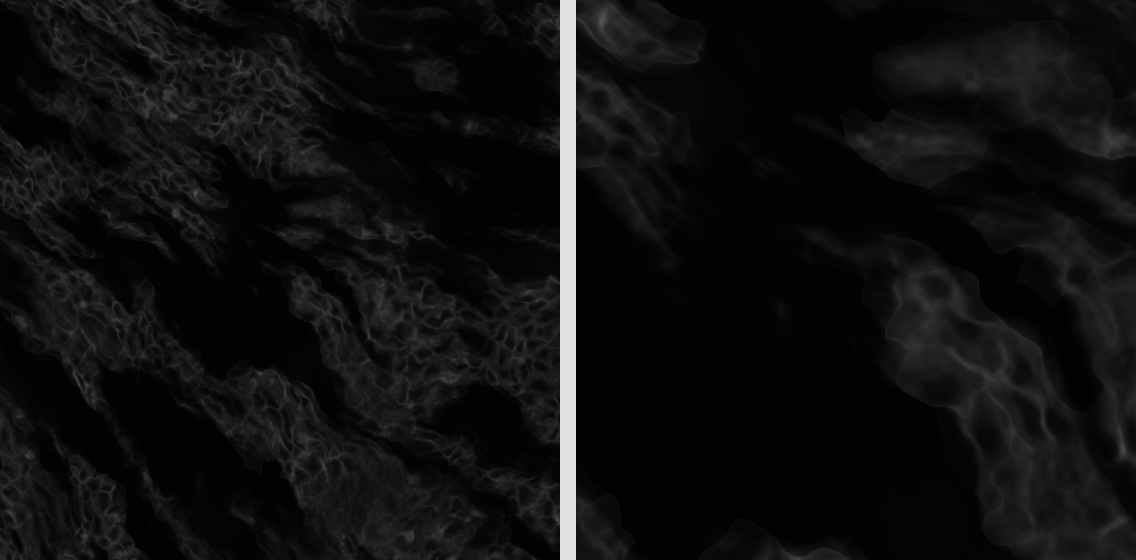
Left, the full canvas; right, a detail of the centre.
A WebGL 1 fragment shader for this texture:

```glsl
precision highp float;
// Dim fluorescent tissue: diagonal strands of soft cells with dark nuclei on black.
uniform vec2 u_resolution;

const vec3 BACKGROUND = vec3(0.008);
const vec3 TISSUE = vec3(0.155);
const vec2 STRAND_DIRECTION = vec2(0.77, -0.64);
const vec2 CELL_DENSITY = vec2(31.0, 42.0);

float hash(vec2 p) {
  vec3 q = fract(p.xyx * 0.1031);
  q += dot(q, q.yzx + 33.33);
  return fract((q.x + q.y) * q.z);
}

vec2 hash2(vec2 p) {
  return vec2(hash(p), hash(p + 71.7));
}

float noise(vec2 p) {
  vec2 cell = floor(p);
  vec2 f = fract(p);
  f = f * f * (3.0 - 2.0 * f);
  float low = mix(hash(cell), hash(cell + vec2(1.0, 0.0)), f.x);
  float high = mix(hash(cell + vec2(0.0, 1.0)), hash(cell + 1.0), f.x);
  return mix(low, high, f.y);
}

float fbm(vec2 p) {
  float sum = 0.0;
  float weight = 0.533;
  for (int i = 0; i < 4; i++) {
    sum += weight * noise(p);
    p = p * 2.03 + 17.3;
    weight *= 0.5;
  }
  return sum;
}

// Coordinates along and across the strands, fanning out to the lower left.
vec2 flowCoords(vec2 p, vec2 direction) {
  float along = dot(p, direction);
  float across = dot(p, vec2(-direction.y, direction.x));
  across -= 0.6 * along * across;
  vec2 wobble = vec2(fbm(p * 6.0 + 40.0), fbm(p * 6.0 + 90.0)) - 0.5;
  return vec2(along, across) + 0.11 * wobble;
}

// Nearest and second nearest distance, then the position of the nearest cell.
vec4 voronoi(vec2 p) {
  vec2 base = floor(p);
  vec4 found = vec4(8.0, 8.0, 0.0, 0.0);
  for (int y = -1; y <= 1; y++) {
    for (int x = -1; x <= 1; x++) {
      vec2 id = base + vec2(float(x), float(y));
      vec2 center = id + 0.1 + 0.8 * hash2(id + 200.0);
      float d = length(p - center);
      if (d < found.x) {
        found = vec4(d, found.x, center);
      } else {
        found.y = min(found.y, d);
      }
    }
  }
  return found;
}

// Tissue coverage, split by many thin gaps and one wide empty band.
float coverage(vec2 flow) {
  float body = fbm(flow * vec2(4.2, 10.0) + 31.0);
  float streaks = fbm(flow * vec2(9.0, 32.0) + 63.0) - 0.5;
  float offset = (flow.y - 0.33) / 0.12;
  float band = exp(-offset * offset) * smoothstep(-0.35, 0.05, flow.x);
  return smoothstep(0.41, 0.63, body + 0.8 * streaks - 0.2 * band);
}

// Bright patchy membrane, grey cytoplasm and dark nucleus.
float cellShade(vec4 cell, float focus, float patchiness) {
  float membrane = 1.0 - smoothstep(0.0, 0.32, cell.y - cell.x);
  float nucleus = 1.0 - smoothstep(0.14, 0.4, cell.x);
  float shade = 0.6 + 0.6 * membrane * patchiness - 0.36 * nucleus;
  return mix(0.52, shade, focus);
}

void main() {
  vec2 p = (gl_FragCoord.xy - 0.5 * u_resolution) / min(u_resolution.x, u_resolution.y);
  vec2 flow = flowCoords(p, STRAND_DIRECTION);

  vec2 ripple = vec2(noise(p * 60.0), noise(p * 60.0 + 120.0)) - 0.5;
  vec4 cell = voronoi(flow * CELL_DENSITY + 0.5 * ripple + 50.0);
  vec2 center = (cell.zw - 50.0) / CELL_DENSITY;

  // Cells pull the tissue edge towards their own outline.
  float cover = mix(coverage(flow), coverage(center), 0.3);
  float focus = 0.25 + 0.75 * smoothstep(0.3, 0.5, fbm(p * 7.0 + 150.0));
  float tone = 0.6 + 0.8 * fbm(p * 6.0 + 11.0);
  tone *= 0.88 + 0.24 * hash(floor(cell.zw) + 5.0);

  float patchiness = noise(p * 45.0 + 400.0);
  float fibres = 0.4 + 1.2 * fbm(flow * vec2(28.0, 85.0) + 8.0);
  float grain = 0.8 + 0.4 * noise(p * 190.0 + 300.0);
  float light = cover * cellShade(cell, focus, patchiness) * tone * fibres * grain;

  // Out-of-focus glow and a few bright flecks.
  float haze = 0.1 * smoothstep(0.42, 0.75, fbm(flow * vec2(5.0, 9.0) + 77.0));
  float flecks = 0.8 * cover * smoothstep(0.68, 0.84, fbm(p * 26.0 + 210.0));
  gl_FragColor = vec4(BACKGROUND + TISSUE * (light + haze + flecks), 1.0);
}
```
